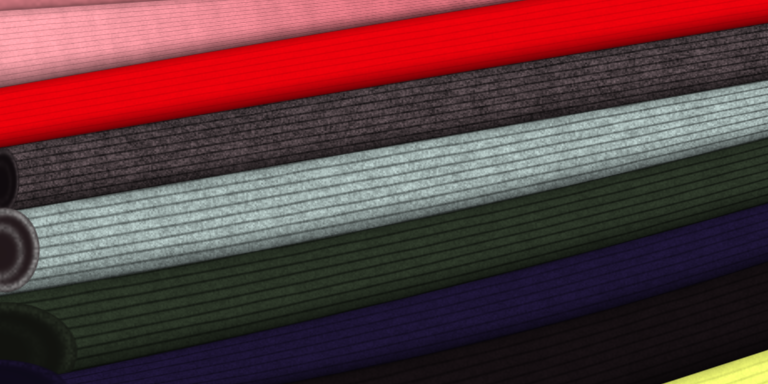
Give the GLSL for this texture, as a Shadertoy shader.

```glsl
// Stack of folded ribbed fabrics running diagonally, with rolled ends at the left.
// Curved edges separate the sheets; each is painted over the one above it,
// using its own height coordinate for ribs, shading and woven flecks.

const float TAU = 6.2831853;

float hash(vec2 p) {
    p = fract(p * vec2(0.1731, 0.2347));
    p += dot(p, p.yx + 31.17);
    return fract((p.x + p.y) * p.x * 17.3);
}

float noise(vec2 p) {
    vec2 i = floor(p), f = fract(p);
    f = f * f * (3.0 - 2.0 * f);
    return mix(mix(hash(i), hash(i + vec2(1, 0)), f.x),
               mix(hash(i + vec2(0, 1)), hash(i + vec2(1, 1)), f.x), f.y);
}

// Parabola through the heights h at x = 0, 1 and 2
float edge(vec3 h, float x) {
    float bend = 0.5 * (h.x + h.z) - h.y;
    return h.x + x * (h.y - h.x - bend) + x * x * bend;
}

float below(float d) {
    float soft = max(0.003, 0.8 / iResolution.y);
    return smoothstep(soft, -soft, d);
}

// Knit surface: grooves along the sheet, soft patches and fine flecks
vec3 knit(vec3 tint, vec2 p, float v, float ribs, float groove, float fleck) {
    float along = p.x + 0.35 * p.y;
    float wobble = 0.12 * (noise(vec2(along * 9.0, v * ribs)) - 0.5);
    float line = pow(0.5 + 0.5 * cos(TAU * (v * ribs + wobble)), 5.0);
    float patches = noise(vec2(along * 32.0, v * 9.0)) - 0.5;
    float stitches = noise(vec2(along * 170.0, v * ribs * 4.0)) - 0.5;
    float grain = noise(p * 230.0 + 7.0) - 0.5;
    float weave = 0.35 * patches + 0.5 * stitches + 0.5 * grain;
    return tint * (1.0 - groove * line) * (1.0 + fleck * weave);
}

// Covers everything under its top edge
vec3 sheet(vec3 under, vec2 p, vec3 top, vec3 bottom, vec3 tint,
           float ribs, float groove, float fleck) {
    float hi = edge(top, p.x), lo = edge(bottom, p.x);
    float v = (p.y - lo) / (hi - lo);
    vec3 cloth = knit(tint, p, v, ribs, groove, fleck);
    cloth *= mix(0.68, 1.06, smoothstep(-0.02, 0.38, v));
    cloth *= mix(1.0, 0.82, smoothstep(0.85, 1.0, v));
    // Contact shadow just above the fold
    float gap = max(p.y - hi, 0.0);
    under *= 1.0 - 0.4 * exp(-gap * 110.0);
    return mix(under, cloth, below(p.y - hi));
}

// Open fold: a lit lip around a dark hollow with a faint inner turn
vec3 rolledEnd(vec3 under, vec2 p, vec2 centre, vec2 radii,
               vec3 lip, vec3 hollow, float turn) {
    vec2 q = (p - centre) / radii;
    float size = min(radii.x, radii.y);
    float r = length(q);
    float grain = 0.8 + 0.4 * noise(p * 150.0);
    float rim = exp(-pow((r - 0.91) * 10.0, 2.0));
    float inner = exp(-pow((length(q + vec2(0.12, 0.05)) - 0.58) * 9.0, 2.0));
    vec3 inside = mix(hollow, lip * grain, clamp(rim + turn * inner, 0.0, 1.0));
    return mix(under, inside, below((r - 1.0) * size));
}

void mainImage(out vec4 fragColor, in vec2 fragCoord) {
    vec2 p = fragCoord / iResolution.y;
    p.x *= 2.0 * iResolution.y / iResolution.x;

    // Edge heights at the left, middle and right
    vec3 pinkTop = vec3(0.972, 1.04, 1.12);
    vec3 redTop = vec3(0.771, 0.940, 1.10);
    vec3 charcoalTop = vec3(0.615, 0.779, 0.940);
    vec3 greyTop = vec3(0.445, 0.617, 0.792);
    vec3 greenTop = vec3(0.229, 0.411, 0.641);
    vec3 navyTop = vec3(-0.005, 0.211, 0.471);
    vec3 blackTop = vec3(-0.107, 0.052, 0.318);
    vec3 yellowTop = vec3(-0.54, -0.23, 0.089);

    // Bright upper folds
    vec3 col = vec3(0.80, 0.46, 0.49) * (0.95 + 0.1 * noise(p * 90.0));
    vec3 pink = mix(vec3(0.95, 0.61, 0.64), vec3(0.82, 0.42, 0.46),
                    smoothstep(0.0, 1.2, p.x));
    pink *= 0.96 + 0.08 * noise(vec2(p.x * 45.0 + p.y * 12.0, p.y * 5.0));
    col = sheet(col, p, pinkTop, redTop, pink, 13.0, 0.10, 0.10);
    col = sheet(col, p, redTop, charcoalTop, vec3(0.87, 0.005, 0.04), 9.0, 0.07, 0.05);

    // Melange folds and their openings
    col = sheet(col, p, charcoalTop, greyTop, vec3(0.27, 0.23, 0.24), 8.0, 0.45, 0.85);
    col = rolledEnd(col, p, vec2(0.008, 0.529), vec2(0.042, 0.085),
                    vec3(0.20, 0.17, 0.18), vec3(0.06, 0.04, 0.05), 0.2);
    vec3 grey = vec3(0.60, 0.66, 0.65);
    col = sheet(col, p, greyTop, greenTop, grey, 8.0, 0.36, 0.38);
    col = rolledEnd(col, p, vec2(0.013, 0.349), vec2(0.09, 0.11),
                    vec3(0.46, 0.45, 0.45), vec3(0.13, 0.09, 0.10), 0.55);

    // Dark lower folds
    col = sheet(col, p, greenTop, navyTop, vec3(0.155, 0.19, 0.14), 8.0, 0.42, 0.3);
    col = rolledEnd(col, p, vec2(0.013, 0.083), vec2(0.188, 0.13),
                    vec3(0.12, 0.14, 0.105), vec3(0.065, 0.07, 0.055), 0.25);
    vec3 navy = vec3(0.105, 0.075, 0.19);
    col = sheet(col, p, navyTop, blackTop, navy, 7.0, 0.25, 0.3);
    col = rolledEnd(col, p, vec2(-0.013, -0.016), vec2(0.19, 0.08),
                    navy * 0.75, navy * 0.5, 0.1);
    col = sheet(col, p, blackTop, yellowTop, vec3(0.078, 0.055, 0.065), 9.0, 0.3, 0.3);
    col = sheet(col, p, yellowTop, yellowTop - 0.25, vec3(0.93, 0.96, 0.44), 9.0, 0.1, 0.08);

    fragColor = vec4(clamp(col, 0.0, 1.0), 1.0);
}
```
